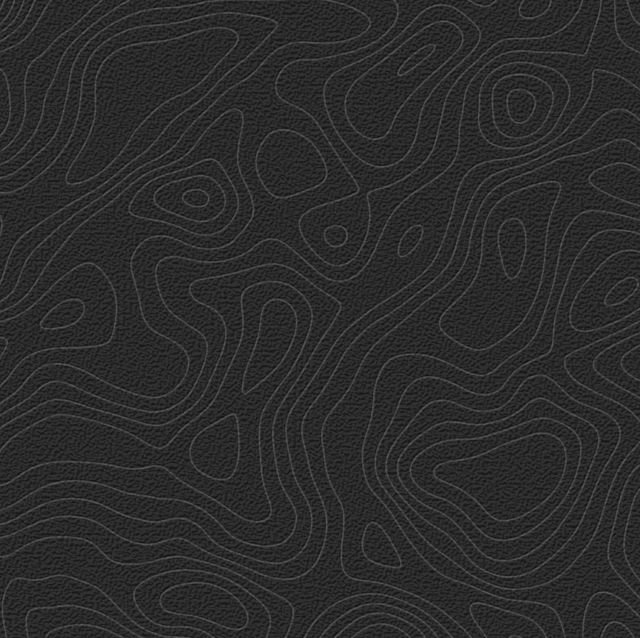
This pattern is drawn by a Shadertoy shader. Its source:

```glsl
// Dark embossed leather crossed by thin grey contour lines.
// The contours are level sets of a warped gradient-noise terrain, drawn at
// constant width by dividing by the slope; the grain is a relief-lit fine noise.

vec2 latticeGradient(vec2 cell) {
    float angle = 6.2832 * fract(sin(dot(cell, vec2(127.1, 311.7))) * 43758.55);
    return vec2(cos(angle), sin(angle));
}

float gradientNoise(vec2 p) {
    vec2 i = floor(p), f = fract(p);
    vec2 u = f * f * f * (f * (f * 6.0 - 15.0) + 10.0);
    vec2 e = vec2(1.0, 0.0);
    float bottom = mix(dot(latticeGradient(i), f),
                       dot(latticeGradient(i + e), f - e), u.x);
    float top = mix(dot(latticeGradient(i + e.yx), f - e.yx),
                    dot(latticeGradient(i + 1.0), f - 1.0), u.x);
    return mix(bottom, top, u.y);
}

// Terrain height, counted in contour levels
float terrain(vec2 p) {
    vec2 q = p * 4.7 + vec2(3.7, 8.2);
    q += 0.3 * vec2(gradientNoise(q * 0.9 + 17.0), gradientNoise(q * 0.9 + 41.0));
    return 7.8 * (gradientNoise(q) + 0.1 * gradientNoise(q * 2.1 + 29.0));
}

// Relief light on the grain: height difference along the light direction
float leatherRelief(vec2 p) {
    vec2 q = p * vec2(195.0, 240.0);
    q += 0.5 * gradientNoise(q * 0.45 + 5.0);
    vec2 towardLight = vec2(-0.14, 0.36);
    return gradientNoise(q - towardLight) - gradientNoise(q + towardLight);
}

float stroke(float signedDistance, float halfWidth, float pixel) {
    return 1.0 - smoothstep(halfWidth - pixel, halfWidth + pixel, abs(signedDistance));
}

void mainImage(out vec4 fragColor, in vec2 fragCoord) {
    vec2 p = fragCoord / iResolution.y;
    float pixel = 1.0 / iResolution.y;

    // Leather base: flat tops with darker creases
    float relief = leatherRelief(p);
    float grey = clamp(0.163 + 0.11 * relief, 0.1, 0.195);

    // Signed distance to the nearest contour
    float height = terrain(p);
    float h = 0.001;
    vec2 slope = vec2(terrain(p + vec2(h, 0.0)) - terrain(p - vec2(h, 0.0)),
                      terrain(p + vec2(0.0, h)) - terrain(p - vec2(0.0, h))) / (2.0 * h);
    float steepness = length(slope) + 0.001;
    float contour = (fract(height) - 0.5) / steepness;

    // Soft groove on the upper left side, then the raised line
    float groove = contour + dot(slope / steepness, vec2(0.0012, -0.0024));
    grey *= 1.0 - 0.25 * stroke(groove, 0.0012, pixel);
    float line = stroke(contour, 0.0013, pixel);
    grey = mix(grey, 0.325 + 0.08 * relief, 0.9 * line);

    fragColor = vec4(vec3(grey), 1.0);
}
```
